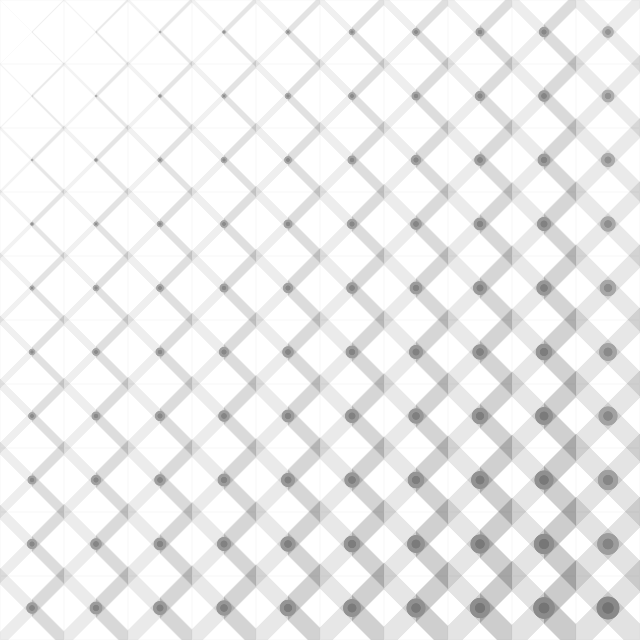
A Shadertoy shader for this pattern:

```glsl
// A ten by ten lattice of grey crossing ribbons with ringed dots at the joints.
// Ribbons and dots widen and darken from the top left to the bottom right,
// and translucent layers multiply wherever they overlap.

const float CELLS = 10.0;

// Antialiased coverage of the inside of a signed distance.
float cover(float dist, float px) {
    return 1.0 - smoothstep(-0.5 * px, 0.5 * px, dist);
}

// Light passing through both diagonals of one cell.
float crossing(vec2 p, float halfWidth, float alpha, float px) {
    float rising = abs(p.x - p.y) * 0.7071 - halfWidth;
    float falling = abs(p.x + p.y) * 0.7071 - halfWidth;
    return (1.0 - alpha * cover(rising, px)) * (1.0 - alpha * cover(falling, px));
}

void mainImage(out vec4 fragColor, in vec2 fragCoord) {
    vec2 grid = CELLS * fragCoord / iResolution.xy;
    grid.y = CELLS - grid.y;
    float px = CELLS / min(iResolution.x, iResolution.y);
    vec2 cell = floor(grid);
    vec2 local = grid - cell - 0.5;
    bool lastColumn = cell.x > CELLS - 1.5;
    float shade = 1.0;

    // Ribbons spill into the rows above and below, but stay in their column.
    for (int k = -1; k <= 1; k++) {
        float row = cell.y + float(k);
        if (row < 0.0 || row > CELLS - 0.5) continue;
        vec2 p = local - vec2(0.0, float(k));
        float growth = cell.x + row;
        float alpha = (0.04 + 0.004 * growth) * step(abs(p.y), 0.75);
        shade *= crossing(p, 0.01 * growth, alpha, px);

        // The right half carries a second, slightly wider layer.
        if (!lastColumn) {
            float rightHalf = cover(-p.x, px);
            shade *= crossing(p, 0.01 * (growth + 1.0), alpha * rightHalf, px);
        }
    }

    // Hairlines between the cells.
    vec2 edge = 0.5 - abs(local);
    float hairline = cover(min(edge.x, edge.y) - 0.0065, px);
    shade *= 1.0 - 0.045 * hairline;

    // A dot with a darker core at each cell centre.
    float growth = cell.x + cell.y;
    float radius = 0.01 * growth;
    float rim = 0.70 - 0.009 * growth;
    if (lastColumn && cell.y < CELLS - 1.5) rim += 0.07;
    float r = length(local);
    float present = smoothstep(0.0, 3.0, growth);
    shade = mix(shade, rim, present * cover(r - radius, px));
    shade = mix(shade, rim * 0.84, present * cover(r - 0.5 * radius, px));

    fragColor = vec4(vec3(shade), 1.0);
}
```
